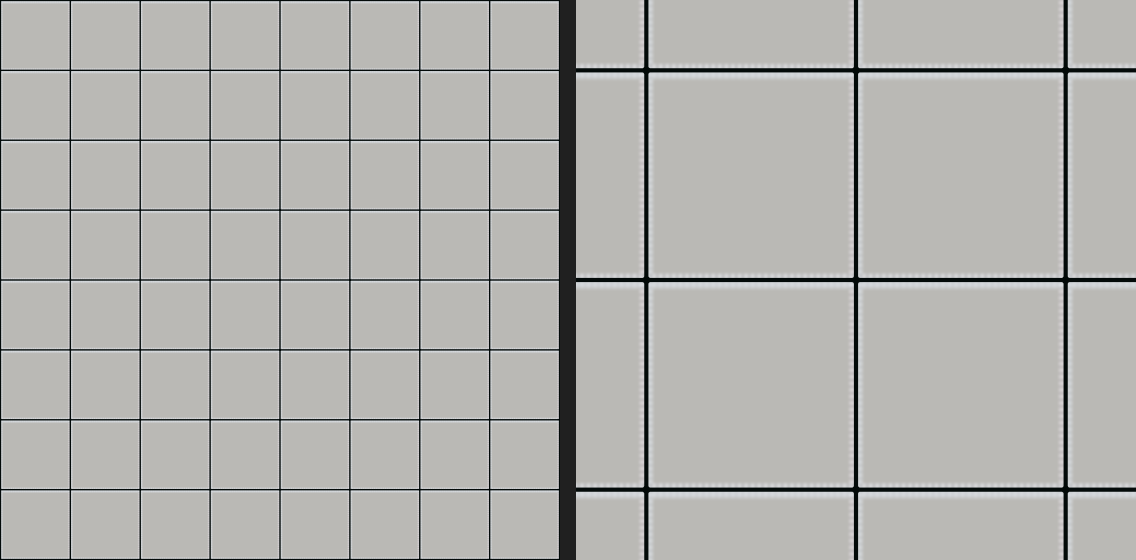
Left: the whole. Right: its middle third, enlarged.
Give the GLSL for this pattern, as a WebGL 2 fragment shader.

```glsl
#version 300 es
precision highp float;
// Eight by eight plain grey wall tiles with thin, near-black joints.
// Each tile is a rounded box distance; its glazed rim is a set of soft bands,
// brightest along the top, with a fine stippled fringe.

uniform vec2 u_resolution;
out vec4 fragColor;

const float TILES = 8.0;
const float GRID_SCALE = 1.0016;    // insets the outer joints into the canvas
const float TAU = 6.2831853;
const float JOINT_HALF = 0.010;     // all lengths are in tile widths
const float CORNER_RADIUS = 0.010;
const float STIPPLES = 32.0;

const vec3 GLAZE = vec3(0.730, 0.726, 0.710);
const vec3 RIM_COOL = vec3(0.825, 0.840, 0.855);
const vec3 RIM_WARM = vec3(0.830, 0.810, 0.825);
const vec3 JOINT = vec3(0.010, 0.040, 0.035);

float roundedBox(vec2 p, vec2 halfSize, float radius) {
    vec2 q = abs(p) - halfSize + radius;
    return length(max(q, 0.0)) + min(max(q.x, q.y), 0.0) - radius;
}

// Soft band that is full near the edge and gone at the given width.
float rimBand(float dist, float width) {
    return 1.0 - smoothstep(0.40 * width, width, dist);
}

// Alternating light and dark specks along an edge.
float stipple(float along, float count) {
    return sin(TAU * count * along);
}

vec3 tileColor(vec2 local, vec2 canvas) {
    float left = rimBand(local.x, 0.045);
    float right = rimBand(1.0 - local.x, 0.045);
    float bottom = rimBand(local.y, 0.043);
    float top = rimBand(1.0 - local.y, 0.056);

    // Cool light on the left and top, warmer on the right and bottom.
    vec3 color = mix(GLAZE, RIM_COOL, 0.80 * left);
    color = mix(color, RIM_WARM, 0.75 * right);
    color = mix(color, mix(RIM_COOL, RIM_WARM, 0.3), 0.75 * bottom);
    color = mix(color, RIM_COOL, 0.95 * top);

    // Stippled fringe, strongest on the right and bottom.
    float sideSpecks = stipple(canvas.y, STIPPLES) * max(right, 0.5 * left);
    float baseSpecks = stipple(canvas.x, STIPPLES) * max(bottom, 0.3 * top);
    return color + 0.032 * (sideSpecks + baseSpecks);
}

void main() {
    vec2 canvas = gl_FragCoord.xy / u_resolution * TILES;
    vec2 grid = (canvas - 0.5 * TILES) * GRID_SCALE + 0.5 * TILES;
    vec2 local = fract(grid);
    float pixel = TILES / min(u_resolution.x, u_resolution.y);

    // Joints are what the rounded tile leaves uncovered.
    float dist = roundedBox(local - 0.5, vec2(0.5 - JOINT_HALF), CORNER_RADIUS);
    float joint = clamp(dist / pixel + 0.5, 0.0, 1.0);

    fragColor = vec4(mix(tileColor(local, canvas), JOINT, joint), 1.0);
}
```
